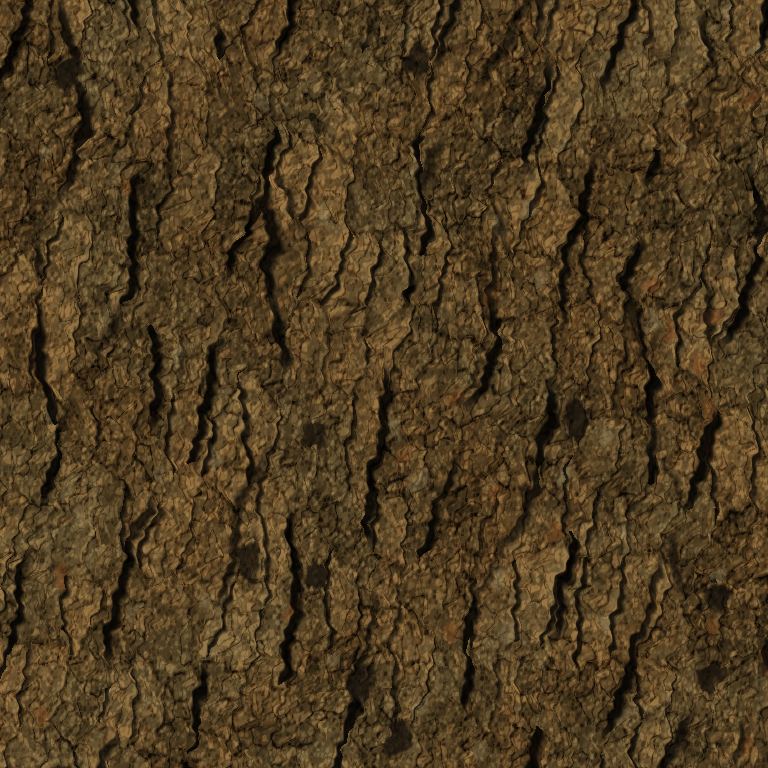
Reproduce this texture procedurally as a three.js fragment shader.

```glsl
// Rough brown tree bark: leaning plates, dark fissures, flakes, pits and fine grain.
varying vec2 vUv;

float hash(vec2 p) {
  return fract(sin(dot(p, vec2(127.1, 311.7))) * 43758.5453);
}

// Cellular noise: x border distance, y sideways facing of the border, z cell id, w centre distance.
vec4 cells(vec2 p) {
  vec2 base = floor(p), near = vec2(8.0), next = vec2(9.0);
  float id = 0.0;
  for (int y = -1; y <= 1; y++) {
    for (int x = -1; x <= 1; x++) {
      vec2 cell = base + vec2(float(x), float(y));
      vec2 ray = cell + 0.1 + 0.8 * vec2(hash(cell), hash(cell + 57.3)) - p;
      if (dot(ray, ray) < dot(near, near)) {
        next = near;
        near = ray;
        id = hash(cell + 19.1);
      } else if (dot(ray, ray) < dot(next, next)) {
        next = ray;
      }
    }
  }
  vec2 across = normalize(next - near);
  return vec4(dot(0.5 * (near + next), across), across.x, id, length(near));
}

// Layered sines, gentle when broad and strong when fine, that make straight borders ragged.
vec2 ragged(vec2 p) {
  float freq = 13.0, bend = 0.07;
  for (int i = 0; i < 6; i++) {
    float turn = float(i) * 1.7;
    p += bend / freq * sin(freq * (p.yx + 0.6 * p.xy * vec2(1.0, -1.0)) + vec2(turn, turn + 2.3));
    freq *= 1.9;
    bend *= 1.45;
  }
  return p;
}

// Dark gap beside a steep border, wider on the left edge of each plate.
float fissure(vec4 cell, float width) {
  float reach = width * mix(1.0, 0.4, smoothstep(-0.1, 0.1, cell.y));
  return smoothstep(0.45, 0.85, abs(cell.y)) * (1.0 - smoothstep(reach * 0.3, reach, cell.x));
}

vec3 barkColour(float tone) {
  vec3 shadow = vec3(0.06, 0.035, 0.01);
  vec3 brown = vec3(0.315, 0.235, 0.125);
  vec3 straw = vec3(0.56, 0.47, 0.3);
  return tone < 0.5 ? mix(shadow, brown, tone * 2.0) : mix(brown, straw, tone * 2.0 - 1.0);
}

void main() {
  // Lean the trunk to the right, then roughen it
  vec2 trunk = vUv - vec2(0.14 * vUv.y, 0.0);
  vec2 p = ragged(trunk + 3.0);

  vec4 plate = cells(p * vec2(9.0, 3.6));
  vec4 flake = cells(p * vec2(21.0, 9.0) + 4.7);
  vec4 scale = cells(p * vec2(50.0, 28.0) + 9.2);
  vec4 fibre = cells(p * vec2(125.0, 72.0));
  vec4 speck = cells(trunk * vec2(205.0, 150.0) + 31.0);

  // Tone of plates, flakes and grain
  float tone = 0.65 + 0.14 * (plate.z - 0.5) + 0.22 * (flake.z - 0.5);
  tone += 0.18 * (scale.z - 0.5) * smoothstep(0.0, 0.2, scale.x);
  tone += 0.42 * (fibre.z - 0.5) * smoothstep(0.0, 0.25, fibre.x);
  tone += 0.52 * (speck.z - 0.5) * smoothstep(0.0, 0.3, speck.x);
  tone -= 0.12 * (1.0 - smoothstep(0.0, 0.25, fibre.x));

  // Lit right rims and thin broken seams
  tone += 0.12 * smoothstep(0.3, 0.8, flake.y) * (1.0 - smoothstep(0.08, 0.25, flake.x));
  float broken = smoothstep(0.4, 0.7, hash(vec2(scale.z, flake.z)));
  tone -= 0.28 * broken * (1.0 - smoothstep(0.02, 0.13, scale.x));
  tone -= 0.18 * (1.0 - smoothstep(0.01, 0.06, flake.x));

  // Warm and olive patches
  float warmth = 0.5 + 0.2 * sin(p.x * 17.0 + 3.0 * sin(p.y * 9.0)) + 0.5 * (flake.z - 0.5);
  warmth += 0.8 * (fibre.z - 0.5);
  vec3 colour = barkColour(clamp(tone, 0.0, 1.0));
  colour *= mix(vec3(0.96, 1.02, 1.05), vec3(1.06, 0.975, 0.87), clamp(warmth, 0.0, 1.0));

  // Scattered orange and pale chips with frayed edges
  vec4 chip = cells(p * vec2(24.0, 18.0) + 13.0);
  float chipMask = 1.0 - smoothstep(0.14, 0.28, chip.w + 0.2 * (fibre.z - 0.5));
  float grain = 0.55 + 0.6 * tone;
  colour = mix(colour, vec3(0.52, 0.32, 0.15) * grain, 0.7 * chipMask * step(0.95, chip.z));
  colour = mix(colour, vec3(0.54, 0.46, 0.3) * grain, 0.7 * chipMask * step(chip.z, 0.08));

  // Interrupted fissures between plates, fainter ones between flakes
  float along = sin(p.y * 19.0 + p.x * 31.0) + 0.6 * sin(p.y * 43.0 - p.x * 23.0);
  float opening = 0.1 + 0.035 * along;
  float gap = fissure(plate, opening) * smoothstep(-1.1, 0.1, along);
  float smallGap = fissure(flake, 0.16) * smoothstep(0.35, 0.8, flake.z);
  colour *= (1.0 - 0.86 * gap) * (1.0 - 0.7 * smallGap);

  // Ragged dark pits
  vec4 pit = cells(p * vec2(7.5, 6.0) + 21.0);
  float pitMask = 1.0 - smoothstep(0.1, 0.15, pit.w + 0.06 * (fibre.z - 0.5));
  colour = mix(colour, vec3(0.13, 0.1, 0.06) * (0.4 + tone), 0.9 * pitMask * step(0.72, pit.z));

  gl_FragColor = vec4(colour, 1.0);
}
```
